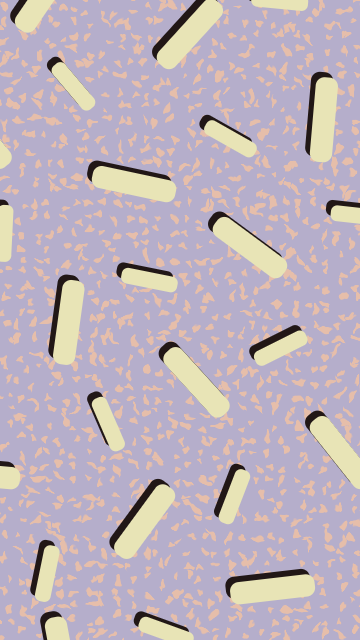
Reproduce this pattern procedurally as a Shadertoy shader.

```glsl
// Terrazzo ground of small peach flecks under scattered cream bars with dark
// drop shadows. Flecks are warped, lobed ellipses on a jittered grid; bars are
// rounded boxes on a tilted checkerboard that alternates long and short ones.

const vec3 LILAC = vec3(0.710, 0.682, 0.798);
const vec3 PEACH = vec3(0.900, 0.745, 0.668);
const vec3 CREAM = vec3(0.908, 0.894, 0.712);
const vec3 SHADOW = vec3(0.130, 0.090, 0.085);

vec3 hash3(vec2 p) {
    vec3 q = fract(p.xyx * vec3(0.1031, 0.1030, 0.0973));
    q += dot(q, q.yxz + 33.33);
    return fract((q.xxy + q.yzz) * q.zyx);
}

mat2 rotation(float a) {
    float c = cos(a), s = sin(a);
    return mat2(c, s, -s, c);
}

float cornerGradient(vec2 corner, vec2 offset) {
    float a = 6.2832 * hash3(corner + 71.0).x;
    return dot(vec2(cos(a), sin(a)), offset);
}

float gradientNoise(vec2 p) {
    vec2 i = floor(p), f = fract(p);
    vec2 u = f * f * f * (f * (f * 6.0 - 15.0) + 10.0);
    vec2 e = vec2(1.0, 0.0);
    return mix(mix(cornerGradient(i, f), cornerGradient(i + e, f - e), u.x),
               mix(cornerGradient(i + e.yx, f - e.yx), cornerGradient(i + 1.0, f - 1.0), u.x), u.y);
}

float roundedBox(vec2 p, vec2 halfSize, float radius) {
    vec2 q = abs(p) - halfSize + radius;
    return length(max(q, 0.0)) + min(max(q.x, q.y), 0.0) - radius;
}

// Distance to the nearest fleck, in fleck cells
float flecks(vec2 p) {
    p += 0.26 * vec2(gradientNoise(p * 1.9), gradientNoise(p * 1.9 + 37.0));
    vec2 cell = floor(p);
    float nearest = 1.0;
    for (int y = -1; y <= 1; y++)
    for (int x = -1; x <= 1; x++) {
        vec2 id = cell + vec2(x, y);
        vec3 place = hash3(id), form = hash3(id + 153.0);
        vec2 q = (p - id - 0.1 - 0.8 * place.xy) * rotation(6.2832 * place.z);
        vec2 radii = vec2(mix(0.21, 0.50, form.x * form.x), mix(0.13, 0.24, form.y));
        q.x += 0.001;
        vec2 s = q / radii;
        float k = length(s);
        float lobed = 1.0 + 0.24 * cos(3.0 * atan(s.y, s.x) + 6.2832 * form.z);
        nearest = min(nearest, k * (k - lobed) / max(length(s / radii), 0.001));
    }
    return nearest;
}

// Distances to the nearest bar (x) and nearest bar shadow (y)
vec2 bars(vec2 p) {
    const float spacing = 0.30;
    mat2 tilt = rotation(0.36);
    vec2 cell = floor(p * tilt / spacing);
    vec2 nearest = vec2(1.0);
    for (int y = -1; y <= 1; y++)
    for (int x = -1; x <= 1; x++) {
        vec2 id = cell + vec2(x, y);
        vec3 h = hash3(id + 19.0);
        vec2 q = p - tilt * (id + 0.5 + 0.32 * (h.xy - 0.5)) * spacing;
        float isLong = mod(id.x + id.y, 2.0);
        vec2 halfSize = mix(vec2(0.079, 0.022), vec2(0.118, 0.031), isLong);
        float radius = 0.8 * halfSize.y;
        mat2 turn = rotation(3.1416 * h.z);
        vec2 shift = vec2(-0.013, 0.015);
        nearest = min(nearest, vec2(roundedBox(q * turn, halfSize, radius),
                                    roundedBox((q - shift) * turn, halfSize, radius)));
    }
    return nearest;
}

// Edge coverage smoothed over about one pixel
float coverage(float d) {
    return clamp(0.5 - d * iResolution.x, 0.0, 1.0);
}

void mainImage(out vec4 fragColor, in vec2 fragCoord) {
    vec2 p = fragCoord / iResolution.x;
    vec2 bar = bars(p);

    vec3 color = mix(LILAC, PEACH, coverage(flecks(p * 26.0) / 26.0));
    color = mix(color, SHADOW, coverage(bar.y));
    color = mix(color, CREAM, coverage(bar.x));
    fragColor = vec4(color, 1.0);
}
```
